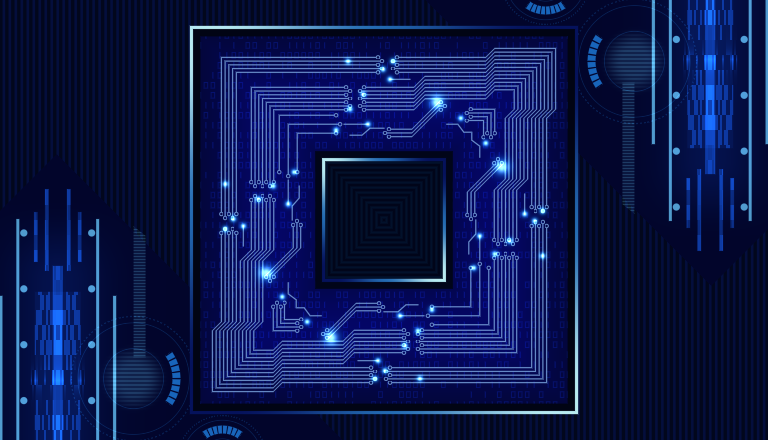
Reproduce this background procedurally as a Shadertoy shader.

```glsl
// Glowing circuit chip on dark navy, flanked by technical columns and dials.
#define UNITS 441.0      // design units per canvas height
#define CHIP 193.0       // half side of the outer frame
#define PANEL 184.0      // half side of the blue panel
#define CORE 69.0        // half side of the dark core
#define CORE_FRAME 60.5  // half side of the core frame
#define TRACE 0.6        // half width of a trace
#define PITCH 3.75       // spacing of traces
#define FAR 999.0
#define TRACE_COL vec3(0.46, 0.62, 0.85)
#define TEAL vec3(0.36, 0.68, 0.72)
#define BLUE vec3(0.06, 0.26, 0.58)

float aa; // edge softness in design units

float fill(float d) { return smoothstep(aa, -aa, d); }
float hash(vec2 c) { return fract(sin(dot(c, vec2(127.1, 311.7))) * 43758.5); }
float box(vec2 p, float x, float y, float w, float h) {
  vec2 d = abs(p - vec2(x, y)) - vec2(w, h);
  return max(d.x, d.y);
}
float segment(vec2 p, vec2 a, vec2 b) {
  vec2 ab = b - a;
  return length(p - a - ab * clamp(dot(p - a, ab) / dot(ab, ab), 0.0, 1.0)) - TRACE;
}

// Parallel traces from x0 to x1, with ring pads on staggered ends
float bundle(vec2 p, float top, float pitch, float count, float x0, float x1) {
  float i = clamp(round((top - p.y) / pitch), 0.0, count - 1.0);
  float dy = p.y - top + i * pitch, stagger = 4.0 * mod(i, 2.0);
  x0 -= stagger;
  x1 += stagger;
  float line = length(vec2(max(max(x0 - p.x, p.x - x1), 0.0), dy)) - TRACE;
  float pad = min(length(vec2(p.x - x0, dy)), length(vec2(p.x - x1, dy)));
  return min(max(line, 1.7 - pad), abs(pad - 1.7) - 0.5);
}

// Straighten a 45 degree step; slope corrects its line width
vec2 jog(vec2 p, float x, float rise) { return vec2(p.x, p.y - clamp(p.x - x, 0.0, rise)); }
float slope(float x, float start, float rise) {
  return x > start && x < start + rise ? 0.707 : 1.0;
}

// Traces of the top wedge; symmetry supplies the other three
float traces(vec2 p) {
  vec2 a = jog(p, 102.0, 9.0), b = jog(a, 30.0, 11.0), c = jog(p, 28.0, 27.0);
  float k = slope(p.x, 102.0, 9.0);
  float d = k * min(bundle(a, 163.0, PITCH, 5.0, -FAR, -6.0), bundle(a, 163.0, PITCH, 5.0, 13.0, FAR));
  k *= slope(p.x, 30.0, 11.0);
  d = min(d, k * bundle(b, 133.0, PITCH, 7.0, -FAR, -38.0));
  d = min(d, k * bundle(b, 133.0, PITCH, 7.0, -20.0, FAR));
  d = min(d, bundle(p, 105.0, 9.0, 3.0, -FAR, -48.0));
  d = min(d, slope(p.x, 28.0, 27.0) * bundle(c, 91.0, PITCH, 3.0, 5.0, 57.0));
  d = min(d, bundle(p, 111.0, PITCH, 4.0, 87.0, FAR));
  vec4 links[8] = vec4[8](vec4(-40, 96, -16, 96), vec4(6, 141, 26, 141),
    vec4(-34, 85, -22, 85), vec4(-22, 85, -14, 92), vec4(-14, 92, 0, 92),
    vec4(63, 96, 74, 96), vec4(74, 96, 80, 88), vec4(80, 88, 88, 88));
  for (int i = 0; i < 8; i++) d = min(d, segment(p, links[i].xy, links[i].zw));
  return d;
}

// Light points, the last one larger
vec3 lights(vec2 p) {
  vec2 spots[10] = vec2[10](vec2(-36, 159), vec2(-1, 151), vec2(9, 159), vec2(6, 141),
    vec2(-21, 126), vec2(-34, 111), vec2(-48, 90), vec2(-16, 96), vec2(77, 102), vec2(53, 118));
  vec3 sum = vec3(0);
  for (int i = 0; i < 10; i++) {
    float r = length(p - spots[i]) / (i == 9 ? 6.0 : 2.6);
    sum += vec3(0.03, 0.42, 0.55) * exp(-r * r * 0.5) + vec3(0.7, 0.7, 0.6) * exp(-r * r * 1.6);
  }
  return sum;
}

// Thin rings with a toothed arc centred on the angle aim
float dial(vec2 p, float r, float aim) {
  float l = length(p), ang = atan(p.y, p.x) - aim;
  float arc = max(abs(l - r) - 4.0, (abs(ang) - 0.62) * r);
  float teeth = (abs(fract(ang * 6.5) - 0.5) - 0.4) * r / 6.5;
  float rings = min(abs(l - r * 1.3), abs(l - r * 0.7)) - 0.3;
  float dots = step(0.5, fract(ang * 16.0)) * fill(abs(l - r * 1.45) - 0.6);
  return 0.75 * fill(max(arc, teeth)) + 0.25 * fill(rings) + 0.2 * dots;
}

vec3 backdrop(vec2 p) {
  vec2 q = p.x > 0.0 ? -p : p;
  float diamond = q.y - 66.0 + abs(q.x + 328.0);
  float stripe = fill(abs(fract(q.x / 6.0) - 0.5) * 6.0 - 1.3);
  vec3 col = mix(vec3(0.006, 0.02, 0.17), vec3(0.01, 0.04, 0.17) * (0.65 + 0.75 * stripe), fill(-diamond));
  // Columns mirrored about their own axis
  vec2 m = vec2(abs(q.x + 327.0), q.y);
  float dash = hash(floor(m / vec2(2, 15)));
  col += vec3(0.01, 0.05, 0.13) * exp(-m.x * m.x / 2200.0) * smoothstep(20.0, -60.0, m.y);
  float bars = min(box(m, 11.0, -10.0, 1.8, 41.0), box(m, 22.0, -17.0, 1.8, 25.0));
  bars = min(bars, box(m, 0.0, -140.0, 5.0, 94.0));
  col += BLUE * fill(bars) * (0.45 + 0.5 * dash);
  col += BLUE * fill(box(m, 0.0, -150.0, 23.0, 78.0)) * (0.1 + 0.5 * step(0.6, dash));
  col += BLUE * 0.6 * exp(-abs(m.y + 161.0) / 7.0) * fill(m.x - 27.0) * step(0.4, dash);
  float rails = min(box(m, 40.0, -120.0, 1.5, 121.0), box(m, 57.0, -150.0, 1.6, 74.0));
  vec2 bulb = vec2(m.x - 34.0, mod(m.y + 41.0, 56.0) - 28.0);
  rails = min(rails, max(length(bulb) - 3.6, m.y - 1.0));
  col += TEAL * 0.85 * fill(rails);
  // Hatched strip and dials
  float strip = max(box(q, -245.0, -72.0, 6.0, 66.0), q.y + 0.8 * q.x + 207.0);
  col += TEAL * fill(strip) * (0.1 + 0.2 * step(0.5, fract(q.y / 3.0)));
  vec2 hub = q + vec2(251, 159);
  col += TEAL * 0.26 * smoothstep(36.0, 12.0, length(hub)) * (0.6 + 0.6 * step(0.5, fract(q.y / 4.0)));
  return col + vec3(0.12, 0.5, 0.75) * (dial(hub, 43.0, 0.0) + dial(q + vec2(162, 241), 31.0, 1.57));
}

void mainImage(out vec4 fragColor, in vec2 fragCoord) {
  aa = 0.7 * UNITS / iResolution.y;
  vec2 p = (fragCoord - 0.5 * iResolution.xy) * UNITS / iResolution.y;
  float s = max(abs(p.x), abs(p.y));
  vec3 col = mix(backdrop(p), vec3(0.003, 0.015, 0.08), fill(s - CHIP));
  // Blue panel with scattered hollow cells and bars
  vec2 size = vec2(7, 10), f = (fract(p / size) - 0.5) * size;
  float kind = hash(floor(p / size));
  float mark = kind < 0.5 ? abs(box(f, 0.0, 0.0, 1.8, 2.8)) - 0.4 : box(f, 0.0, 0.0, 0.5, 3.0);
  float band = (s - 112.0) / 55.0;
  vec3 panel = mix(vec3(0.01, 0.025, 0.2), vec3(0.015, 0.025, 0.4), exp(-band * band));
  panel += vec3(0.015, 0.05, 0.2) * fill(mark) * step(0.25, fract(kind * 17.0));
  // Fold all four sides into the top wedge
  vec2 w = p.x + p.y < 0.0 ? -p : p;
  w = w.x > w.y ? w.yx : w;
  panel = mix(panel, TRACE_COL, 0.9 * fill(traces(w))) + lights(w);
  col = mix(col, panel, fill(s - PANEL));
  // Core with nested squares
  float nest = fill(abs(fract(s / 5.0) - 0.5) * 5.0 - 1.1) * fill(s - CORE_FRAME);
  col = mix(col, mix(vec3(0.004, 0.02, 0.1), vec3(0.008, 0.065, 0.17), nest), fill(s - CORE));
  // Frames, bright at two opposite corners
  float rim = min(abs(s - CHIP), abs(s - CORE_FRAME)) - 1.6;
  float shine = abs(p.x - p.y) / (2.0 * s + 0.01);
  vec3 metal = mix(vec3(0.02, 0.07, 0.36), vec3(0.14, 0.42, 0.7), smoothstep(0.1, 0.55, shine));
  metal = mix(metal, vec3(0.72, 0.92, 0.95), smoothstep(0.5, 0.95, shine));
  fragColor = vec4(mix(col, metal, fill(rim)), 1.0);
}
```
